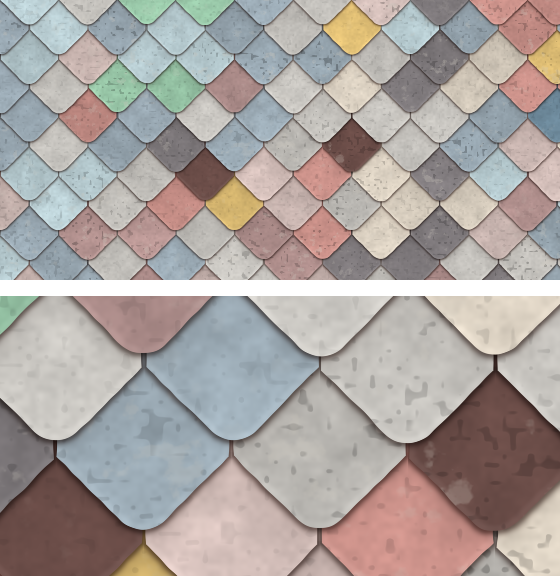
Top, the full canvas; bottom, a detail of the centre.
Reproduce this pattern procedurally as a WebGL 1 fragment shader.

```glsl
precision highp float;
// Overlapping clay scale tiles with rounded tips, laid in half-offset rows.
// Rows are painted from low to high, each casting a shadow on the row beneath;
// glaze colours are drawn by weighted lottery, with weights varying over the roof.
uniform vec2 u_resolution;

const float HALF_WIDTHS_PER_HEIGHT = 9.55; // a tile is 2 units wide, rows 1 apart
const float ROW_PHASE = 0.557;
const float TIP_RADIUS = 0.36;
const float SIDE_GAP = 0.022;

float hash(vec2 p) {
  return fract(sin(dot(p, vec2(127.1, 311.7))) * 43758.5453);
}

float noise(vec2 p) {
  vec2 i = floor(p), f = fract(p);
  f = f * f * (3.0 - 2.0 * f);
  return mix(mix(hash(i), hash(i + vec2(1.0, 0.0)), f.x),
             mix(hash(i + vec2(0.0, 1.0)), hash(i + vec2(1.0, 1.0)), f.x), f.y);
}

float fbm(vec2 p) {
  float sum = 0.0, amp = 0.5;
  for (int i = 0; i < 4; i++) {
    sum += amp * noise(p);
    p = p * 2.03 + 11.7;
    amp *= 0.5;
  }
  return sum;
}

// Soft round region of influence.
float blob(vec2 p, vec2 centre, float radius) {
  vec2 d = (p - centre) / radius;
  return exp(-dot(d, d));
}

// One lottery ticket: the highest bid wins with probability set by its weight.
void bid(vec3 glaze, float weight, vec2 seed, inout float best, inout vec3 chosen) {
  float score = log(hash(seed) + 0.0001) / max(weight, 0.001);
  if (score > best) {
    best = score;
    chosen = glaze;
  }
}

vec3 glazeColour(vec2 tile) {
  float cool = blob(tile, vec2(1.0, 5.0), 4.2) + blob(tile, vec2(17.5, 6.5), 2.8)
             + 0.7 * blob(tile, vec2(9.0, 9.0), 3.5);
  float green = blob(tile, vec2(6.5, 7.2), 3.2) + 0.7 * blob(tile, vec2(2.5, 4.5), 2.0);
  float warm = blob(tile, vec2(8.5, 2.5), 4.5);
  float red = blob(tile, vec2(18.5, 8.5), 2.0);
  float cream = blob(tile, vec2(13.0, 5.0), 3.8);
  float dark = blob(tile, vec2(16.0, 0.5), 4.0) + blob(tile, vec2(15.0, 9.0), 3.5);
  float best = -1.0e6;
  vec3 c = vec3(0.75, 0.73, 0.71);
  bid(vec3(0.77, 0.76, 0.74), 0.45 + 0.8 * cream, tile + 0.13, best, c);
  bid(vec3(0.86, 0.82, 0.76), 0.10 + 0.9 * cream, tile + 0.29, best, c);
  bid(vec3(0.81, 0.73, 0.71), 0.20 + 0.8 * warm, tile + 0.37, best, c);
  bid(vec3(0.70, 0.57, 0.56), 0.08 + 0.7 * warm, tile + 0.41, best, c);
  bid(vec3(0.78, 0.56, 0.53), 0.03 + 0.4 * warm + 1.8 * red, tile + 0.53, best, c);
  bid(vec3(0.60, 0.66, 0.70), 0.12 + 0.9 * cool, tile + 0.59, best, c);
  bid(vec3(0.71, 0.79, 0.81), 0.08 + 0.9 * cool, tile + 0.67, best, c);
  bid(vec3(0.43, 0.54, 0.61), 0.02 + 0.35 * cool, tile + 0.71, best, c);
  bid(vec3(0.59, 0.77, 0.65), 1.5 * green, tile + 0.79, best, c);
  bid(vec3(0.50, 0.48, 0.49), 0.10 + 0.5 * dark, tile + 0.83, best, c);
  bid(vec3(0.43, 0.31, 0.29), 0.03 + 0.12 * warm, tile + 0.89, best, c);
  bid(vec3(0.88, 0.75, 0.46), 0.03 + 0.25 * cream, tile + 0.97, best, c);
  return c * (0.95 + 0.10 * hash(tile + 5.1));
}

// Signed distance to a tile: straight sides, two diagonals, rounded tip.
float tileDistance(vec2 q) {
  vec2 faces = (vec2(q.x, -q.x) - q.y - 1.0) * 0.70711 + TIP_RADIUS;
  float lower = min(max(faces.x, faces.y), 0.0) + length(max(faces, 0.0)) - TIP_RADIUS;
  return max(lower, abs(q.x) - 1.0 + SIDE_GAP);
}

// Mottled clay with pits, pale scuffs and a worn lip along the edge.
vec3 tileSurface(vec2 q, vec2 tile, float d) {
  vec2 grain = q + tile * 7.3;
  float wear = hash(tile + 2.7);
  vec3 c = glazeColour(tile);
  c *= 0.91 + 0.18 * fbm(grain * 2.5);
  c *= 0.97 + 0.06 * noise(grain * 13.0);
  float pits = smoothstep(0.74, 0.88, noise(grain * 10.0));
  c *= 1.0 - pits * mix(0.05, 0.24, wear * wear);
  float scuff = smoothstep(0.58, 0.72, fbm(grain * 4.0 + 31.0));
  c = mix(c, vec3(0.81, 0.79, 0.75), scuff * 0.35 * wear);
  return c + 0.035 * smoothstep(-0.10, -0.03, d);
}

void main() {
  vec2 p = gl_FragCoord.xy / u_resolution.y * HALF_WIDTHS_PER_HEIGHT;
  float pixel = HALF_WIDTHS_PER_HEIGHT / u_resolution.y;
  float firstRow = floor(p.y - ROW_PHASE) - 1.0;
  vec3 colour = vec3(0.30, 0.25, 0.23);

  // Paint lower rows first so that each upper row overlaps them.
  for (int k = 0; k < 4; k++) {
    float row = firstRow + float(k);
    float shift = mod(row, 2.0);
    vec2 tile = vec2(floor((p.x - shift) * 0.5 + 0.5) * 2.0 + shift, row);
    vec2 jitter = vec2(hash(tile + 8.3), hash(tile + 9.6)) - 0.5;
    vec2 q = p - tile - vec2(0.0, ROW_PHASE) - jitter * vec2(0.02, 0.05);
    q.x += q.y * (hash(tile + 3.9) - 0.5) * 0.03;
    float d = tileDistance(q) + 0.02 * (noise(p * 6.0) - 0.5);

    float outside = max(d, 0.0);
    float shadow = 0.58 * exp(-pow(outside / 0.055, 2.0)) + 0.14 * exp(-outside / 0.14);
    colour *= mix(vec3(1.0), vec3(0.30, 0.23, 0.21), shadow);
    float cover = 1.0 - smoothstep(-0.6 * pixel, 0.6 * pixel, d);
    colour = mix(colour, tileSurface(q, tile, d), cover);
  }
  gl_FragColor = vec4(colour, 1.0);
}
```
